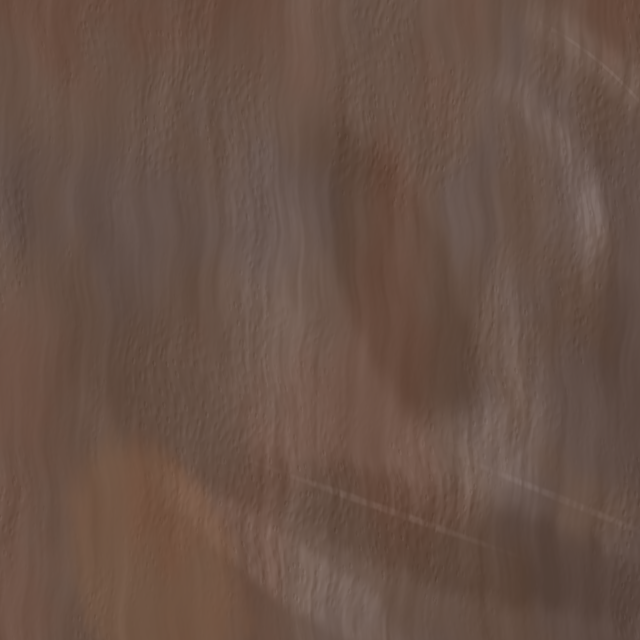
Reproduce this texture procedurally as a three.js fragment shader.

```glsl
// Weathered brown paint: vertical dry-brush streaks over broad soft patches,
// a few sweeping strokes and arcs, and small raised flecks of paint lit from
// one side. Tone is summed as one value, then mapped to a brown ramp and tinted.

varying vec2 vUv;

const vec3 DARK_BROWN = vec3(0.330, 0.245, 0.195);
const vec3 PALE_BROWN = vec3(0.490, 0.410, 0.370);
const vec3 OCHRE = vec3(0.455, 0.345, 0.272);
const vec3 RUST_TINT = vec3(0.014, -0.010, -0.014);
const vec3 COOL_TINT = vec3(-0.012, 0.000, 0.018);
const float BASE_TONE = 0.42;
const float CLOUD_GAIN = 0.62;
const float STREAK_GAIN = 0.20;
const float FLECK_GAIN = 0.26;
const vec2 FLECK_SCALE = vec2(105.0, 48.0);
const vec2 LIGHT_STEP = vec2(0.0022, -0.0024);
const int DAB_COUNT = 22;

float hash(vec2 p) {
  vec3 q = fract(vec3(p.xyx) * 0.1031);
  q += dot(q, q.yzx + 33.33);
  return fract((q.x + q.y) * q.z);
}

float noise(vec2 p) {
  vec2 i = floor(p), f = fract(p);
  f = f * f * (3.0 - 2.0 * f);
  return mix(mix(hash(i), hash(i + vec2(1.0, 0.0)), f.x),
             mix(hash(i + vec2(0.0, 1.0)), hash(i + 1.0), f.x), f.y);
}

float fbm(vec2 p) {
  float sum = 0.0, amp = 0.5;
  for (int i = 0; i < 4; i++) {
    sum += amp * noise(p);
    p = p * 2.03 + 17.3;
    amp *= 0.5;
  }
  return sum / 0.9375;
}

// Cellular noise: rounded grains of varied size, stretched by the caller
float grains(vec2 p) {
  vec2 cell = floor(p);
  float height = 0.0;
  for (int y = -1; y <= 1; y++)
  for (int x = -1; x <= 1; x++) {
    vec2 c = cell + vec2(float(x), float(y));
    vec2 seed = vec2(hash(c + 3.1), hash(c + 47.7));
    float radius = 0.25 + 0.6 * hash(c + 91.3);
    height = max(height, 1.0 - smoothstep(0.1, radius, length(p - c - seed)));
  }
  return height;
}

// Layered sines bend the brush direction a little
vec2 bend(vec2 p) {
  return p + 0.005 * vec2(sin(p.y * 19.0 + 2.0 * sin(p.x * 13.0)) + 0.5 * sin(p.y * 47.0),
                          sin(p.x * 29.0 + 2.0 * sin(p.y * 11.0)));
}

float reliefHeight(vec2 p) {
  vec2 q = bend(p);
  return grains(q * FLECK_SCALE) + 0.8 * noise(q * vec2(190.0, 62.0));
}

// Soft tilted ellipse; rag roughens its edge
float patchMask(vec2 p, vec2 centre, vec2 size, float tilt, float soft, float rag) {
  vec2 q = p - centre;
  float c = cos(tilt), s = sin(tilt);
  q = vec2(c * q.x + s * q.y, c * q.y - s * q.x) / size;
  return 1.0 - smoothstep(1.0 - soft, 1.0 + soft, length(q) + rag);
}

// Part of a ring, fading toward both ends of its span
float arcMask(vec2 p, vec2 centre, float radius, float width, float middle, float span) {
  vec2 q = p - centre;
  float ring = 1.0 - smoothstep(0.2 * width, width, abs(length(q) - radius));
  return ring * (1.0 - smoothstep(0.3 * span, span, abs(atan(q.y, q.x) - middle)));
}

void main() {
  vec2 p = vUv;
  vec2 q = bend(p);
  float streak = noise(q * vec2(62.0, 4.5));
  float bristle = noise(q * vec2(180.0, 9.0) + 31.0);
  float rag = 0.5 * (fbm(q * vec2(34.0, 13.0)) - 0.5) + 0.2 * (streak - 0.5);
  float dry = smoothstep(0.25, 0.75, 0.5 * bristle + 0.5 * fbm(q * vec2(65.0, 22.0)));

  // Broad clouds and streaks
  float tone = BASE_TONE + CLOUD_GAIN * (fbm(q * vec2(6.0, 2.6) + 5.0) - 0.5);
  tone += STREAK_GAIN * (streak - 0.5) + 0.5 * STREAK_GAIN * (bristle - 0.5);

  // Scattered vertical dabs, light and dark
  for (int i = 0; i < DAB_COUNT; i++) {
    vec2 id = vec2(float(i), 7.0);
    vec2 centre = vec2(hash(id), hash(id + 20.0));
    vec2 size = vec2(0.018, 0.06) + vec2(0.035, 0.11) * hash(id + 40.0);
    float dab = patchMask(p, centre, size, 0.3 * hash(id + 60.0) - 0.1, 0.45, rag);
    tone += 0.28 * (hash(id + 80.0) - 0.5) * dab * (0.6 + 0.4 * dry);
  }

  // Main dark strokes
  tone -= 0.24 * patchMask(p, vec2(0.62, 0.56), vec2(0.085, 0.25), 0.38, 0.20, 0.5 * rag);
  tone -= 0.22 * patchMask(p, vec2(0.70, 0.16), vec2(0.32, 0.075), -0.30, 0.25, rag);
  tone -= 0.16 * patchMask(p, vec2(0.93, 0.40), vec2(0.09, 0.20), 0.15, 0.40, rag);

  // Main light strokes, broken by the bristles
  float light = 0.20 * patchMask(p, vec2(0.80, 0.41), vec2(0.045, 0.18), 0.08, 0.25, rag);
  light += 0.28 * patchMask(p, vec2(0.71, 0.27), vec2(0.09, 0.085), -0.2, 0.45, rag);
  light += 0.22 * patchMask(p, vec2(0.43, 0.48), vec2(0.07, 0.26), 0.05, 0.60, rag);
  light += 0.30 * patchMask(p, vec2(0.47, 0.10), vec2(0.23, 0.045), -0.62, 0.30, rag);
  light += 0.38 * patchMask(p, vec2(0.925, 0.63), vec2(0.022, 0.09), 0.0, 0.60, rag);
  tone += light * (0.45 + 0.75 * dry);

  // Sweeping arcs and scraped edges
  float arcs = 0.30 * arcMask(q, vec2(0.60, 0.60), 0.33, 0.035, 0.50, 0.65);
  arcs += 0.28 * arcMask(p, vec2(0.60, 0.50), 0.53, 0.045, 0.88, 0.40);
  arcs += 0.20 * arcMask(p, vec2(0.60, 0.50), 0.525, 0.004, 0.85, 0.30);
  arcs += 0.30 * patchMask(p, vec2(0.60, 0.205), vec2(0.17, 0.005), -0.34, 0.60, rag);
  arcs += 0.26 * patchMask(p, vec2(0.89, 0.215), vec2(0.12, 0.005), -0.39, 0.60, rag);
  tone += arcs * (0.3 + 0.8 * dry);

  // Raised flecks, lit from the upper left, gathered in patches
  float gather = smoothstep(0.40, 0.68, fbm(q * vec2(13.0, 5.0) + 61.0) + 0.5 * light);
  float relief = reliefHeight(p) - reliefHeight(p + LIGHT_STEP);
  tone += FLECK_GAIN * relief * (0.10 + 0.55 * gather);

  // Colour: brown ramp, ochre corner, then warm and cool drift
  vec3 colour = mix(DARK_BROWN, PALE_BROWN, clamp(tone, 0.05, 1.1));
  float ochre = patchMask(p, vec2(0.24, 0.11), vec2(0.125, 0.21), 0.35, 0.16, 0.5 * rag);
  colour = mix(colour, OCHRE + 0.10 * (tone - BASE_TONE), 0.8 * ochre);
  float drift = fbm(p * vec2(5.0, 3.0) + 83.0);
  colour += RUST_TINT * smoothstep(0.50, 0.75, drift);
  colour += COOL_TINT * (1.0 - smoothstep(0.28, 0.50, drift)) * (1.0 - ochre);
  gl_FragColor = vec4(colour, 1.0);
}
```
